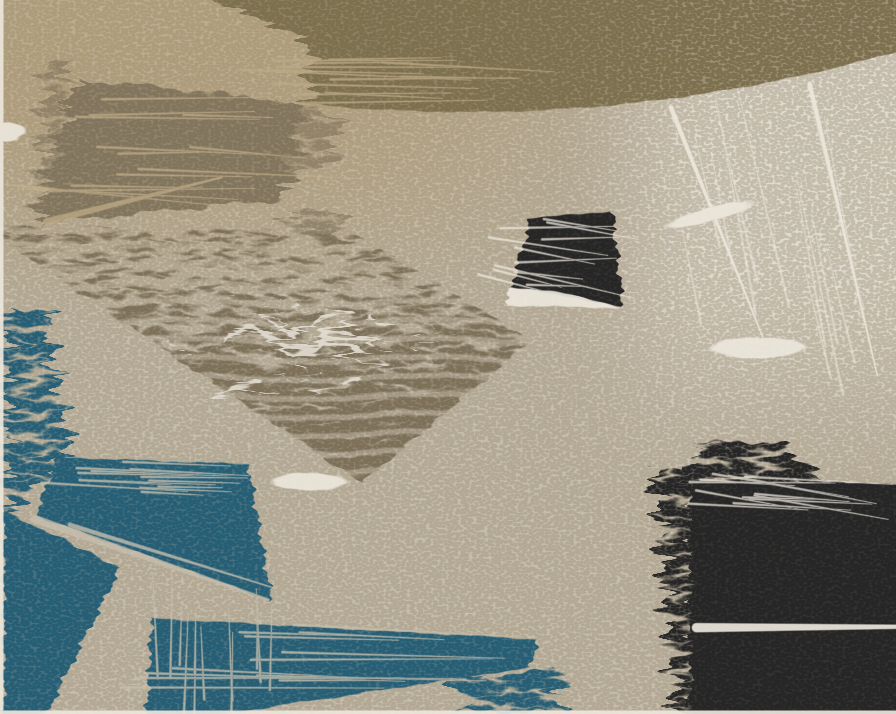
Write a WebGL 1 fragment shader that draws this background.

```glsl
precision highp float;
// Abstract woodcut print: olive, umber, teal and black blocks with carved scratches on grainy stone.
uniform vec2 u_resolution;

#define SHEET vec2(7.68, 6.12)
#define PAPER vec3(.89, .87, .83)
#define STONE vec3(.7, .66, .58)
#define SAND vec3(.68, .61, .48)
#define OLIVE vec3(.49, .44, .31)
#define UMBER vec3(.49, .44, .35)
#define TEAL vec3(.15, .37, .46)
#define INK vec3(.15, .15, .15)
#define GRAIN vec2(30., 44.)
#define TEAR .06
#define ROW .16

float pixel;

vec2 hash2(vec2 p) {
  return fract(sin(vec2(dot(p, vec2(127.1, 311.7)), dot(p, vec2(269.5, 183.3)))) * 43758.5);
}

// Cellular noise: distance to the nearest scattered point
float cells(vec2 p) {
  vec2 cell = floor(p), f = p - cell;
  float nearest = 4.;
  for (int j = -1; j <= 1; j++)
    for (int i = -1; i <= 1; i++) {
      vec2 o = vec2(float(i), float(j));
      vec2 d = o + hash2(cell + o) - f;
      nearest = min(nearest, dot(d, d));
    }
  return sqrt(nearest);
}

// Layered sines that fray edges, mostly sideways
vec2 fray(vec2 p) {
  float x = sin(p.y * 23. + 2. * sin(p.x * 5.)) + .8 * sin(p.y * 61. + p.x * 3.) + .5 * sin(p.y * 107.);
  float y = sin(p.x * 9. + sin(p.y * 7.)) + .6 * sin(p.x * 31. + p.y * 4.);
  return TEAR * vec2(x, .3 * y);
}

float cover(float d) { return smoothstep(-pixel, pixel, d); }

float side(vec2 p, vec2 a, vec2 b) {
  vec2 e = normalize(b - a);
  return dot(p - a, vec2(e.y, -e.x));
}

// Convex quad from clockwise corner pairs, positive inside
float quad(vec2 p, vec4 m, vec4 n) {
  return min(min(side(p, m.xy, m.zw), side(p, m.zw, n.xy)),
             min(side(p, n.xy, n.zw), side(p, n.zw, m.xy)));
}

// Ellipse from centre and radii
float spot(vec2 p, vec4 s) {
  return cover((1. - length((p - s.xy) / s.zw)) * s.w);
}

// Tapered cut between two ends
float cut(vec2 p, vec4 s, float w) {
  vec2 e = s.zw - s.xy, o = p - s.xy;
  float t = clamp(dot(o, e) / dot(e, e), 0., 1.);
  return cover(w * (1. - .7 * t) - length(o - e * t));
}

// Scattered near-parallel cuts in a box; swap xy for upright ones
float hatch(vec2 p, vec4 box, float tilt, float spread) {
  float m = 0.;
  for (int i = 0; i < 13; i++) {
    vec2 h = hash2(vec2(float(i), box.x)), k = hash2(vec2(box.y, float(i) + 7.));
    vec2 o = box.xy + box.zw * (2. * h - 1.) * vec2(.5, 1.);
    vec2 e = box.z * (.3 + .5 * k.x) * vec2(1., tilt + spread * (k.y - .5));
    m = max(m, cut(p, vec4(o - e, o + e), .011));
  }
  return m;
}

void add(inout float m, float d) { m = max(m, d); }

void main() {
  vec2 p = gl_FragCoord.xy / u_resolution * SHEET;
  pixel = SHEET.y / u_resolution.y;
  vec2 f = fray(p), q = p + .25 * f, r = p + f;
  float speck = smoothstep(.35, .85, cells(p * GRAIN));
  float chips = cells(r * vec2(3.5, 13.));
  float solid = 1. - .25 * speck;
  float broken = solid * smoothstep(-.2, .2, .58 - chips);

  // Stone ground, warm at upper left, pale at right
  float warm = smoothstep(3., 5.6, p.y) * (1. - smoothstep(2.5, 6.2, p.x));
  float pale = smoothstep(4.7, 6.2, p.x) * smoothstep(1.7, 4., p.y);
  vec3 col = mix(STONE, SAND, warm);
  col = mix(col, PAPER, speck * (.4 - .14 * warm) + pale * (.36 + .2 * speck));

  // Olive band with a sagging lower edge
  float sag = q.y - 5.16 - .038 * (p.x - 4.) * (p.x - 4.);
  float band = min(sag, r.x - 2.65 + .75 * smoothstep(5.75, 6.12, p.y));
  col = mix(col, OLIVE, cover(band) * (1. - .3 * speck));
  col = mix(col, SAND * 1.08, .8 * hatch(p, vec4(3.6, 5.42, 1.3, .2), -.02, .08));

  // Umber block and its torn fragments
  float block = quad(r, vec4(.65, 5.44, 2.6, 5.24), vec4(2.45, 4.42, .3, 4.2));
  float scraps = quad(r, vec4(2.45, 4.32, 2.9, 4.3), vec4(2.95, 4.05, 2.5, 4.07));
  add(scraps, quad(r, vec4(.4, 5.6, .6, 5.6), vec4(.5, 4.4, .3, 4.3)));
  add(scraps, quad(r, vec4(2.4, 5.3, 2.9, 5.1), vec4(2.85, 4.75, 2.3, 4.5)));
  col = mix(col, UMBER, max(cover(block) * solid * .9, cover(scraps) * broken * .6));
  float carved = hatch(p, vec4(1.55, 4.85, 1.2, .45), -.04, .2);
  add(carved, cut(p, vec4(.4, 4.22, 1.9, 4.6), .03));
  col = mix(col, SAND * 1.12, .7 * carved);

  // Ruled wedge, sparse above and dense below, with a white flurry
  float wedge = quad(q, vec4(-.2, 4.2, 3., 4.15), vec4(4.55, 3.2, 3.1, 1.98));
  float density = mix(.72, .28, smoothstep(2.5, 3.9, p.y));
  float gap = smoothstep(.55, .85, abs(fract(q.y / ROW + .15 * sin(p.x * 3.)) * 2. - 1.));
  float rows = smoothstep(-.25, .2, density - chips) * (1. - .7 * gap);
  col = mix(col, UMBER, cover(wedge) * rows * solid);
  vec2 g = (p - vec2(2.75, 3.2)) / vec2(1.15, .5);
  float ridge = cells(vec2(4.5, 9.) * p + 9. * f + .8 * sin(p.yx * 8.));
  col = mix(col, PAPER, .9 * smoothstep(0., .2, ridge - 1.02 + .65 * exp(-dot(g, g))));

  // Teal blocks
  float teal = quad(q, vec4(.5, 2.2, 2.13, 2.14), vec4(2.33, .97, .3, 1.7));
  add(teal, quad(q, vec4(.03, 1.75, 1.03, 1.25), vec4(.4, 0., .03, 0.)));
  add(teal, quad(q, vec4(1.3, .82, 4.6, .64), vec4(4.55, .4, 1.25, -.1)));
  float worn = quad(r, vec4(.03, 3.47, .38, 3.47), vec4(.6, 2.2, .03, 1.7));
  add(worn, quad(r, vec4(3.8, .3, 4.8, .38), vec4(4.82, .02, 4., .02)));
  col = mix(col, TEAL, max(cover(teal) * (1. - .2 * speck), cover(worn) * broken));
  float cuts = cut(p, vec4(.3, 1.67, 2.3, .98), .035);
  add(cuts, cut(p, vec4(.6, 1.62, 2.35, 1.08), .02));
  add(cuts, hatch(p, vec4(1.3, 2.02, .8, .13), -.03, .06));
  add(cuts, hatch(p.yx, vec4(.5, 1.9, .55, .6), 0., .1));
  add(cuts, hatch(p, vec4(2.8, .45, 1.5, .3), -.03, .08));
  col = mix(col, mix(STONE, PAPER, .4), .8 * cuts);

  // Black blocks with frayed fringes
  float black = quad(q, vec4(4.55, 4.25, 5.25, 4.31), vec4(5.34, 3.49, 4.38, 3.66));
  add(black, quad(q, vec4(5.92, 2., 7.8, 1.97), vec4(7.8, -.1, 5.92, -.1)));
  float fringe = quad(r, vec4(5.6, 2.12, 5.98, 2.1), vec4(5.98, -.1, 5.8, -.1));
  add(fringe, quad(r, vec4(6., 2.32, 6.6, 2.34), vec4(7.2, 1.95, 5.8, 1.95)));
  col = mix(col, INK, max(cover(black) * (1. - .08 * speck), cover(fringe) * broken));

  // White cuts and cleared spots
  float white = .8 * hatch(p, vec4(4.8, 3.92, .75, .28), -.07, .4);
  add(white, .8 * hatch(p, vec4(6.8, 1.9, .8, .16), -.09, .2));
  add(white, .6 * hatch(p.yx, vec4(3.9, 6.5, 1.2, .8), -.22, .08));
  add(white, cut(p, vec4(5.97, .74, 8.2, .75), .04));
  add(white, cut(p, vec4(6.94, 5.4, 7.52, 2.9), .02));
  add(white, cut(p, vec4(5.75, 5.2, 6.55, 3.2), .02));
  add(white, cover(quad(q, vec4(4.38, 3.66, 4.9, 3.6), vec4(5.35, 3.48, 4.34, 3.5))));
  add(white, spot(q, vec4(2.65, 1.99, .31, .075)));
  add(white, spot(q, vec4(6.5, 3.14, .39, .09)));
  add(white, spot(q - vec2(0., .25 * p.x - 1.53), vec4(6.1, 4.29, .36, .06)));
  add(white, spot(q, vec4(.05, 4.99, .16, .08)));
  add(white, cover(.03 - min(p.x, p.y)));
  gl_FragColor = vec4(mix(col, PAPER * 1.04, .92 * white), 1.);
}
```
